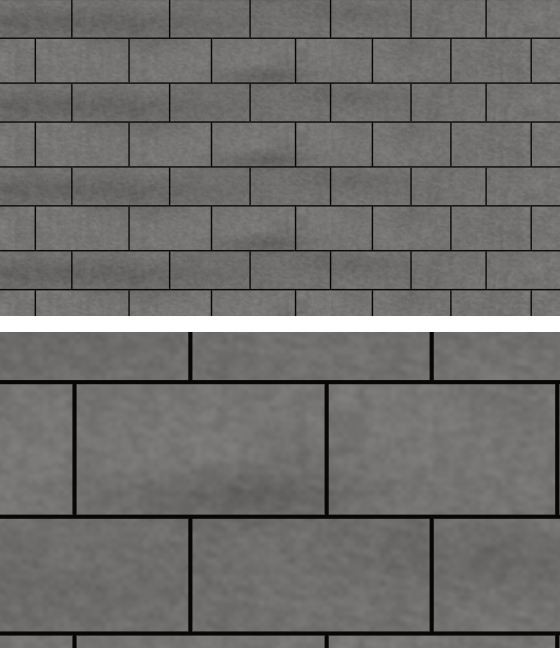
Top: the whole. Bottom: its middle third, enlarged.
Give the GLSL for this texture, as a WebGL 1 fragment shader.

```glsl
precision highp float;
// Grey slate cladding: two staggered courses of slabs, repeated down, with dark joints and soft stains.
uniform vec2 u_resolution;

// Lengths are fractions of the canvas height.
#define PERIOD 0.2652
#define TALL_COURSE 0.1420
#define FIRST_BED 0.1210
#define JOINT_START 0.1535
#define JOINT_STEP 0.1273
#define JOINT_HALF_WIDTH 0.0022
#define SLAB_COLOR vec3(0.457, 0.454, 0.447)
#define STAIN_COLOR vec3(0.300, 0.292, 0.295)
#define JOINT_COLOR vec3(0.030, 0.025, 0.025)
#define MOTTLE 0.066
#define GRAIN 0.074

float hash(vec2 p) {
  vec3 q = fract(p.xyx * 0.1031);
  q += dot(q, q.yzx + 33.33);
  return fract((q.x + q.y) * q.z);
}

float noise(vec2 p) {
  vec2 i = floor(p), f = fract(p);
  f = f * f * (3.0 - 2.0 * f);
  vec2 e = vec2(1.0, 0.0);
  return mix(mix(hash(i), hash(i + e), f.x),
             mix(hash(i + e.yx), hash(i + e.xx), f.x), f.y);
}

float fbm(vec2 p) {
  float sum = 0.0, gain = 0.5;
  for (int i = 0; i < 4; i++) {
    sum += gain * noise(p);
    p = p * 2.03 + 17.3;
    gain *= 0.5;
  }
  return sum;
}

float stain(vec2 p, vec2 center, vec2 radius) {
  vec2 d = (p - center) / radius;
  return exp(-dot(d, d));
}

// Upright joint k; odd k lies in the short course, even k in the tall one.
float jointX(float k, float odd) {
  float firstShift = -mix(0.0417, 0.0550, odd) * step(k, 1.5);
  float tallShift = 0.0180 * exp(-0.25 * (k - 6.0) * (k - 6.0));
  float shortShift = 0.0015 - 0.0170 * smoothstep(9.0, 11.0, k);
  return JOINT_START + JOINT_STEP * k + firstShift + mix(tallShift, shortShift, odd);
}

void main() {
  float pixel = 1.0 / u_resolution.y;
  vec2 p = gl_FragCoord.xy * pixel;
  float v = mod(1.0 - p.y - FIRST_BED, PERIOD);
  float odd = step(TALL_COURSE, v);
  vec2 q = vec2(p.x, v);

  // Distance to the nearest joint
  float d = min(min(v, PERIOD - v), abs(v - TALL_COURSE));
  for (int i = 0; i < 7; i++) {
    d = min(d, abs(p.x - jointX(2.0 * float(i) + odd, odd)));
  }

  // Broad mottling, upright streaks and slanted fine ripples
  float cloud = fbm(q * vec2(10.0, 12.0) + odd * 31.0) - 0.47;
  float streak = noise(q * vec2(75.0, 16.0) + 9.0) - 0.5;
  float ripple = noise(vec2(q.x * 75.0 + q.y * 35.0, q.y * 135.0 - q.x * 35.0)) - 0.5;
  float grain = noise(q * 180.0 + 53.0) - 0.5;

  // Stains shared by every repeat of a course
  float dark = 0.30 * stain(q, vec2(0.42, 0.220), vec2(0.24, 0.038));
  dark += 0.30 * stain(q, vec2(0.07, 0.216), vec2(0.20, 0.040));
  dark += 0.44 * stain(q, vec2(0.85, 0.120), vec2(0.13, 0.026));
  dark += 0.24 * stain(q, vec2(1.15, 0.187), vec2(0.14, 0.034));
  dark += 0.20 * stain(q, vec2(0.43, 0.012), vec2(0.16, 0.030));
  dark += 0.10 * stain(q, vec2(1.26, 0.040), vec2(0.08, 0.045));
  dark += 0.09 * odd * (1.0 - smoothstep(0.9, 1.7, q.x));
  dark *= 1.0 + 0.9 * streak + 0.8 * cloud;

  vec3 color = mix(SLAB_COLOR, STAIN_COLOR, clamp(dark, 0.0, 1.0));
  color += MOTTLE * cloud + 0.026 * streak;
  color += GRAIN * (0.60 * ripple + 0.40 * grain);

  // Smoothed joints
  float joint = clamp((JOINT_HALF_WIDTH - d) / (1.1 * pixel) + 0.5, 0.0, 1.0);
  gl_FragColor = vec4(mix(color, JOINT_COLOR, joint), 1.0);
}
```
